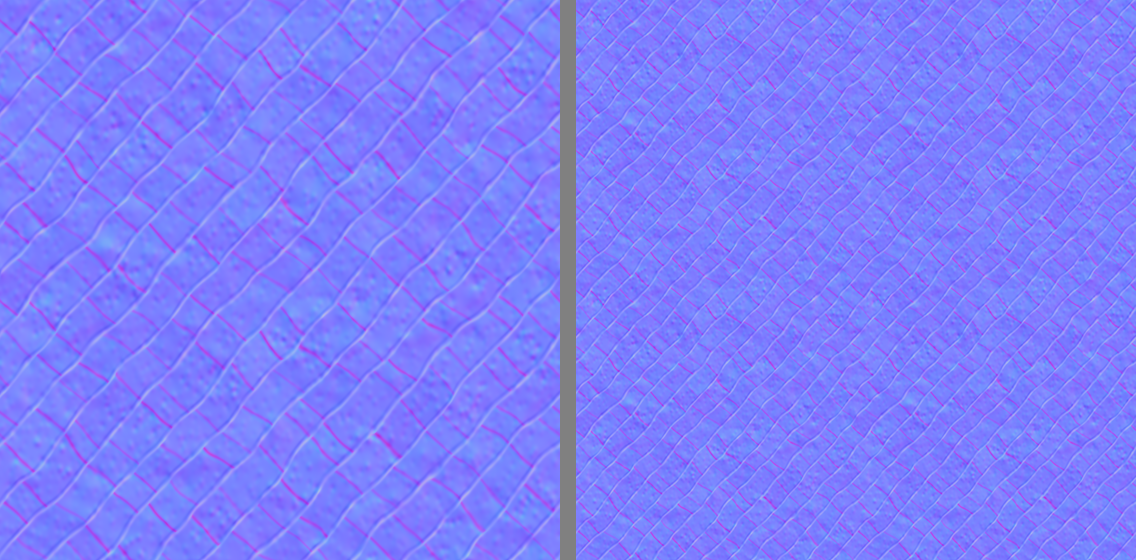
Left: one tile. Right: repeated 2 by 2.
A three.js fragment shader for this texture map:

```glsl
varying vec2 vUv;

#define COURSE_COUNT vec2(11.0, -10.0)
#define JOINT_COUNT vec2(9.0, 10.0)
#define STAGGER 0.36
#define COURSE_WIDTH 0.045
#define JOINT_WIDTH 0.042
#define COURSE_DEPTH 0.42
#define JOINT_DEPTH 0.66
#define WARP 0.009
#define FINE_GRAIN 0.17
#define BROAD_GRAIN 0.15
#define STONE_TILT 0.13
#define TAU 6.2831853

float hash(vec2 p) {
  vec3 q = fract(p.xyx * 0.1031);
  q += dot(q, q.yzx + 33.33);
  return fract((q.x + q.y) * q.z);
}

// Integer modulo, safe against rounding
vec2 wrap(vec2 cell, vec2 period) {
  return floor(mod(cell + 0.5, period));
}

// Stone id on the skewed lattice: wraps once across and twice up
vec2 stoneId(float course, float stone) {
  return wrap(vec2(course + stone, 11.0 * stone - 9.0 * course), vec2(20.0, 100.0));
}

// Cellular noise: slope of randomly scattered smooth bumps and dents
vec2 bumpSlope(vec2 uv, vec2 count) {
  vec2 q = uv * count, base = floor(q), slope = vec2(0.0);
  for (int y = -1; y <= 1; y++) {
    for (int x = -1; x <= 1; x++) {
      vec2 cell = base + vec2(float(x), float(y));
      vec2 id = wrap(cell, count);
      vec2 d = q - cell - vec2(hash(id + 17.3), hash(id + 59.7));
      slope += (2.0 * hash(id + 113.1) - 1.0) * d * exp(-6.0 * dot(d, d));
    }
  }
  return 5.0 * slope;
}

// Layered sines, one value per axis, in -1..1
vec2 waves(vec2 p) {
  p *= TAU;
  return vec2(
    sin(3.0 * p.x + 2.0 * p.y + 0.7) + 0.7 * sin(4.0 * p.y - 5.0 * p.x + 2.1) + 0.4 * sin(7.0 * p.x + 8.0 * p.y),
    sin(2.0 * p.x - 4.0 * p.y + 4.0) + 0.7 * sin(5.0 * p.x + 4.0 * p.y + 1.3) + 0.4 * sin(9.0 * p.x - 6.0 * p.y)) / 2.1;
}

// Bright facing slope with a weaker opposite slope behind it
float bevel(float d, float width, float back) {
  float a = d / width, b = a + 2.1;
  return exp(-a * a) - back * exp(-b * b);
}

void main() {
  vec2 fine = bumpSlope(vUv, vec2(74.0, 58.0));
  vec2 broad = bumpSlope(vUv, vec2(26.0, 22.0));
  vec2 p = vUv + WARP * waves(vUv) + 0.0028 * broad + 0.0009 * fine;

  // Diagonal courses
  float u = dot(p, COURSE_COUNT), v = dot(p, JOINT_COUNT);
  float course = floor(u);
  float courseDist = u - floor(u + 0.5);

  // Staggered joints inside the course
  float nearest = floor(v + 0.5), stone = nearest, line = nearest, jointDist = 9.0;
  for (int i = -1; i <= 1; i++) {
    float k = nearest + float(i);
    float d = v - k - STAGGER * (2.0 * hash(stoneId(course, k)) - 1.0);
    if (d >= 0.0) stone = k;
    if (abs(d) < abs(jointDist)) { jointDist = d; line = k; }
  }

  // Uneven wear of the lines
  vec2 wear = waves(vUv.yx * vec2(4.0, 2.0) + 0.31);
  float courseDepth = COURSE_DEPTH * clamp(0.72 + 0.4 * wear.x + 0.3 * broad.x, 0.2, 1.1);
  float jointDepth = JOINT_DEPTH * mix(0.4, 1.0, hash(stoneId(course, line) + 7.0));
  jointDepth *= clamp(0.9 + 0.35 * broad.y, 0.4, 1.1) * smoothstep(0.0, 0.05, abs(courseDist));

  // Slopes; green points down
  vec2 courseFacing = normalize(COURSE_COUNT * vec2(1.0, -1.0));
  vec2 jointFacing = normalize(JOINT_COUNT * vec2(1.0, -1.0));
  vec2 slope = courseFacing * courseDepth * bevel(courseDist, COURSE_WIDTH, 0.5);
  slope += jointFacing * jointDepth * bevel(jointDist, JOINT_WIDTH, 0.22);

  // Stone faces: rough patches and a slight tilt of each stone
  float rough = 0.75 + 0.75 * smoothstep(0.1, 0.8, waves(vUv + 0.43).y);
  vec2 id = stoneId(course, stone);
  vec2 tilt = vec2(hash(id + 31.0), hash(id + 47.0)) - 0.5;
  float inside = smoothstep(0.0, 0.12, min(abs(courseDist), abs(jointDist)));
  vec2 face = FINE_GRAIN * rough * fine + BROAD_GRAIN * broad + STONE_TILT * inside * tilt;
  slope += face * vec2(0.65, 1.0);

  // Pack the normal as colour
  slope += vec2(-0.03, 0.0);
  float z = sqrt(max(1.0 - dot(slope, slope), 0.1));
  gl_FragColor = vec4(0.5 + 0.5 * vec3(slope, z), 1.0);
}
```
